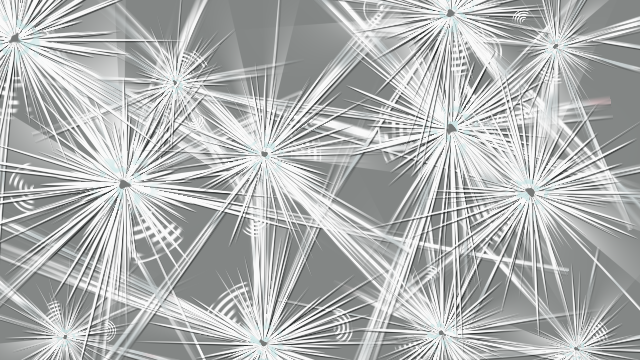
Write a Shadertoy shader that draws this pattern.

```glsl
// Shattered glass: impacts on a jittered grid over flat grey. Each one paints
// soft fans, long streaked shards, ring fragments and a burst of fine spikes;
// strokes drop a thin dark shadow to the lower right.
const float PI = 3.14159265, TAU = 6.2831853;
const vec3 GREY = vec3(0.515, 0.527, 0.523);
const vec3 WHITE = vec3(0.98);
const vec3 FROST = vec3(0.78, 0.81, 0.815);
const vec3 BLUSH = vec3(0.84, 0.73, 0.74);
const vec3 CYAN = vec3(0.74, 0.88, 0.88);
const vec3 SHADOW = vec3(0.10, 0.11, 0.11);
const ivec2 GRID = ivec2(4, 3);         // impacts across and up
const vec2 SPACING = vec2(0.46, 0.35);  // in canvas heights
const float JITTER = 0.8;
const vec2 SIZE_RANGE = vec2(0.45, 1.25);
const vec2 SHADOW_OFFSET = vec2(0.003, -0.004);
const float SHADOW_STRENGTH = 0.6;
const float EDGE = 0.002;               // edge softness
const float GRAIN = 85.0;               // streaks per canvas height
const int FANS = 3, SHARDS = 9, SPIKE_LAYERS = 5;

float hash(vec2 p) {
    vec3 q = fract(p.xyx * 0.1031);
    q += dot(q, q.yzx + 33.33);
    return fract((q.x + q.y) * q.z);
}
vec2 polar(float a) { return vec2(cos(a), sin(a)); }
float corner(vec2 cell, vec2 f) { return dot(polar(TAU * hash(cell)), f); }
float gradientNoise(vec2 p) {
    vec2 i = floor(p), f = p - i, u = f * f * (3.0 - 2.0 * f), e = vec2(1, 0);
    return mix(mix(corner(i, f), corner(i + e, f - e), u.x),
               mix(corner(i + e.yx, f - e.yx), corner(i + 1.0, f - 1.0), u.x), u.y);
}
// Soft-edged strip of half width w around s = 0
float strip(float s, float w, float soft) {
    return (1.0 - smoothstep(w - soft, w + soft, abs(s))) * clamp(w / soft, 0.0, 1.0);
}
// Shade shows only where it sticks out from under the light
void paint(inout vec3 col, vec3 tint, float light, float shade) {
    col = mix(mix(col, SHADOW, SHADOW_STRENGTH * max(shade - light, 0.0)), tint, light);
}
// Translucent sectors, sharp on one side and fading to the other
void fans(inout vec3 col, vec2 p, float size, float seed) {
    float r = length(p);
    for (int k = 0; k < FANS; k++) {
        vec2 key = vec2(float(k) + 211.0, seed);
        float spread = mix(0.2, 0.6, hash(key));
        float d = mod(atan(p.y, p.x) - TAU * hash(key + 31.0), TAU) / spread;
        float side = smoothstep(0.0, EDGE * 2.0, d * spread * r) * max(1.0 - d, 0.0);
        col = mix(col, WHITE, 0.9 * side * exp(-pow(r / (0.3 * size), 2.0)));
    }
}
// Bundle of parallel streaks with a ragged tip
float streaks(float s, float t, float w, float len, float seed) {
    float x = t / len, spread = mix(0.3, 1.0, x);
    float lane = s / spread * GRAIN + seed * 17.0;
    float grain = smoothstep(-0.25, 0.2, gradientNoise(vec2(lane, x * 3.0 + seed)));
    float solid = 1.0 - smoothstep(0.004, 0.011, w);
    float tip = 1.0 - smoothstep(0.5, 1.0, x + 0.8 * gradientNoise(vec2(lane * 0.5, 3.5)));
    return strip(s, w * spread, EDGE + 0.06 * w * spread) * tip * max(solid, 0.3 + 0.7 * grain);
}
void shards(inout vec3 col, vec2 p, float size, float seed) {
    for (int k = 0; k < SHARDS; k++) {
        vec2 key = vec2(float(k) + 71.0, seed);
        vec2 dir = polar(TAU * (float(k) + hash(key)) / float(SHARDS)), side = vec2(-dir.y, dir.x);
        float len = size * mix(0.4, 1.15, hash(key + 13.0));
        float w = size * mix(0.003, 0.06, pow(hash(key + 29.0), 1.6));
        float t = dot(p, dir), id = seed + float(k) * 3.0;
        float s = dot(p, side) + (hash(key + 43.0) - 0.5) * 0.08 * t * t;
        if (t < 0.0 || t > len || abs(s) > w + 0.02) continue;
        vec3 tint = mix(WHITE, FROST, smoothstep(0.0, 0.4, gradientNoise(p * 9.0 + id)));
        tint = mix(tint, BLUSH, smoothstep(0.42, 0.6, gradientNoise(p * 6.0 - id)));
        paint(col, tint, streaks(s, t, w, len, id),
              streaks(s - dot(side, SHADOW_OFFSET), t, w, len, id));
    }
}
// Concentric ring pieces within a sector
float arcs(vec2 p, float inner, float outer, float gap, float facing, float spread) {
    float r = length(p), turn = abs(mod(atan(p.y, p.x) - facing + PI, TAU) - PI);
    float zone = strip(r - 0.5 * (inner + outer), 0.5 * (outer - inner), EDGE);
    return strip(fract(r / gap) - 0.5, 0.24, 0.14) * zone
         * (1.0 - smoothstep(spread * 0.8, spread, turn));
}
// Tapered needles, one per angular cell in each layer, longer in clusters
void spikes(inout vec3 col, vec2 p, float size, float seed) {
    float r = length(p);
    if (r > 0.6 * size) return;
    for (int k = 0; k < SPIKE_LAYERS; k++) {
        float count = 61.0 - 10.0 * float(k), turn = hash(vec2(float(k), seed)) * TAU;
        float u = mod(atan(p.y, p.x) + turn, TAU) / TAU * count;
        vec2 key = vec2(floor(u) + 70.0 * float(k), seed);
        float axis = floor(u) + 0.5 + 0.4 * (hash(key) - 0.5), cellWidth = r * TAU / count;
        float angle = axis / count * TAU - turn;
        float reach = 1.0 + 1.3 * gradientNoise(polar(angle) * 1.7 + seed * 3.7);
        float x = r / (size * reach * mix(0.07, 0.36, pow(hash(key + 17.0), 1.8)));
        float w = size * mix(0.0015, 0.006, hash(key + 37.0)) * sqrt(max(1.0 - x, 0.0));
        w = min(w, 0.3 * cellWidth);
        float s = (u - axis) * cellWidth, shift = dot(polar(angle + 0.5 * PI), SHADOW_OFFSET);
        paint(col, WHITE, strip(s, w, EDGE), strip(s - shift, w, EDGE));
    }
}
// Ring pieces, spikes, then bluish flecks around a small chipped hole
void burst(inout vec3 col, vec2 p, float size, float seed) {
    float angle = TAU * hash(vec2(151.0, seed)), r = length(p) / size;
    float rings = arcs(p - 0.21 * size * polar(angle), 0.0, 0.06 * size, 0.013 * size, angle, 1.6);
    rings = max(rings, arcs(p, 0.09 * size, 0.19 * size, 0.02 * size, angle + 2.0, 0.45));
    paint(col, WHITE, rings * smoothstep(-0.3, 0.15, gradientNoise(p * 25.0 + seed)), 0.0);
    spikes(col, p, size, seed);
    float flecks = smoothstep(0.0, 0.3, gradientNoise(p / size * 50.0 + seed));
    col = mix(col, CYAN, 0.6 * flecks * (1.0 - smoothstep(0.03, 0.10, r)));
    float chip = r + 0.014 * gradientNoise(p / size * 70.0 - seed);
    col = mix(col, GREY * 0.9, 1.0 - smoothstep(0.008, 0.013, chip));
}
void mainImage(out vec4 fragColor, in vec2 fragCoord) {
    vec2 uv = fragCoord / iResolution.y;
    vec3 col = GREY;
    int total = GRID.x * GRID.y;
    // Wide strokes first, fine bursts on top
    for (int n = 0; n < 2 * total; n++) {
        vec2 cell = vec2(n % GRID.x, (n % total) / GRID.x);
        float seed = cell.x + 5.0 * cell.y + 2.0;
        vec2 wobble = vec2(hash(cell + 3.0), hash(cell + 57.0)) - 0.5;
        vec2 p = uv - (cell + 0.45 + JITTER * wobble) * SPACING;
        float size = mix(SIZE_RANGE.x, SIZE_RANGE.y, hash(cell + 91.0));
        if (n < total) { fans(col, p, size, seed); shards(col, p, size, seed); }
        else burst(col, p, size, seed);
    }
    fragColor = vec4(col, 1.0);
}
```
